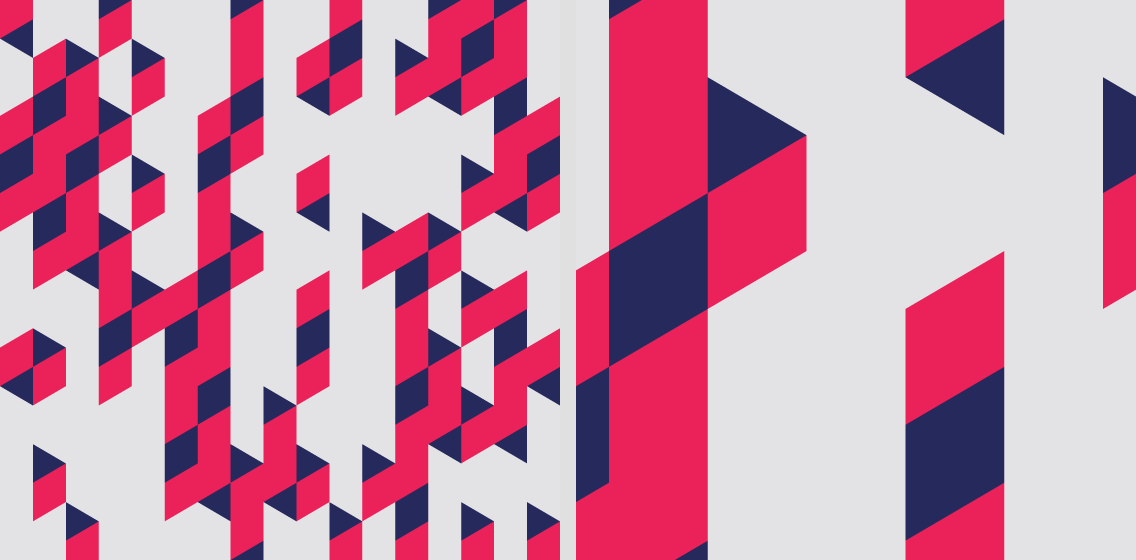
Left, the full canvas; right, a detail of the centre.
Give the GLSL for this pattern, as a Shadertoy shader.

```glsl
// Folded ribbons on a triangular grid: upright columns are cut by slanted steps,
// and each column repeats a navy fold followed by two red-or-grey blocks.
// A hash picks the blocks; a fold is navy on each side that touches a red block.

#define COLUMNS 17.0      // columns across the canvas
#define HALF_STEPS 29.0   // half triangle sides down the canvas
#define FIRST_FOLD 2.0    // top of the first fold, in half steps
#define STAGGER 3.0       // shift of odd columns, in half steps
#define RED_SHARE 0.5     // mean chance that a block is red
#define COLUMN_BIAS 0.3   // spread of that chance between columns
#define SEED 7.0
#define SAMPLES 4         // antialiasing samples per axis
#define GREY vec3(0.89, 0.89, 0.90)
#define RED vec3(0.92, 0.13, 0.35)
#define NAVY vec3(0.15, 0.16, 0.36)

float hash(vec2 p) {
    return fract(sin(dot(p, vec2(127.1, 311.7))) * 43758.5453);
}

// Each cell owns two blocks: 0 just below its fold, 1 above the next fold
bool isRed(float column, float cell, float block) {
    float bias = COLUMN_BIAS * (hash(vec2(column, SEED + 50.0)) - 0.5);
    return hash(vec2(column + SEED, 2.0 * cell + block)) < RED_SHARE + bias;
}

vec3 ribbons(vec2 uv) {
    float x = uv.x * COLUMNS;
    float column = floor(x);
    float across = x - column;

    // Slanted depth from the top, in triangle sides; three sides make a cell
    float start = FIRST_FOLD + STAGGER * mod(column, 2.0);
    float depth = 0.5 * ((1.0 - uv.y) * HALF_STEPS + across - start);
    float cell = floor(depth / 3.0);
    float within = depth - 3.0 * cell;

    // Fold: its diagonal parts the triangle below from the triangle above
    if (within < 1.0) {
        bool lit = within > across ? isRed(column, cell, 0.0)
                                   : isRed(column, cell - 1.0, 1.0);
        return lit ? NAVY : GREY;
    }

    // Blocks between folds
    return isRed(column, cell, step(2.0, within)) ? RED : GREY;
}

void mainImage(out vec4 fragColor, in vec2 fragCoord) {
    // Average a grid of samples inside the pixel to smooth the edges
    vec3 sum = vec3(0.0);
    for (int j = 0; j < SAMPLES; j++) {
        for (int i = 0; i < SAMPLES; i++) {
            vec2 offset = (vec2(i, j) + 0.5) / float(SAMPLES) - 0.5;
            sum += ribbons((fragCoord + offset) / iResolution.y);
        }
    }
    fragColor = vec4(sum / float(SAMPLES * SAMPLES), 1.0);
}
```
